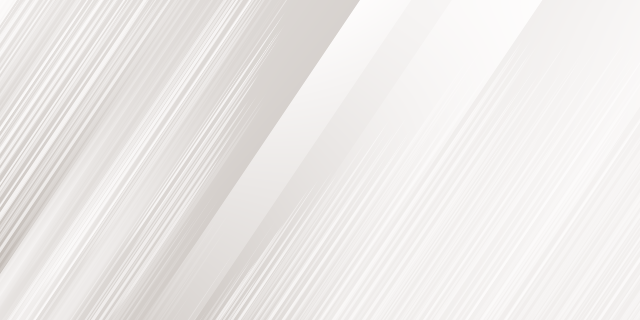
Give the GLSL for this background, as a WebGL 2 fragment shader.

```glsl
#version 300 es
precision highp float;
// Pale diagonal bands in warm grey, crossed by thin tapering white streaks.
// Space is sheared so every band and streak lies along one slanted axis;
// bands blend four corner shades, streaks come from hashed cells in layers.

uniform vec2 u_resolution;
out vec4 fragColor;

const vec3 PAPER = vec3(0.994, 0.989, 0.988);
const vec3 SHADE = vec3(0.782, 0.757, 0.738);
const float SLANT = 0.675;         // sideways run per unit of height
const float FADE_CURVE = 1.35;     // how quickly shade fades with height
const int BANDS = 8;
const int LAYERS = 3;
const float STREAK_SPACING = 0.023;
const float STREAK_WIDTH = 0.0060; // half width of the broadest streak
const float LEFT_STRENGTH = 0.82;
const float RIGHT_STRENGTH = 0.68;
const float WASH_STRENGTH = 0.5;   // broad soft strips on the lower left

// Band borders, measured along the bottom of the canvas
const float EDGES[9] = float[9](
    -0.68, -0.622, -0.097, 0.45, 0.61, 0.737, 1.02, 1.55, 2.0);

// Shade per band: bottom left, bottom right, top left, top right
const vec4 CORNERS[8] = vec4[8](
    vec4(0.50, 0.50, 0.02, 0.10),
    vec4(1.00, 1.25, 0.38, 0.56),
    vec4(0.36, 0.82, 0.55, 0.71),
    vec4(0.74, 0.64, 0.00, 0.06),
    vec4(0.86, 0.74, 0.14, 0.12),
    vec4(0.70, 0.36, 0.05, 0.00),
    vec4(0.30, 0.20, 0.22, 0.03),
    vec4(0.24, 0.24, 0.13, 0.13));

// Integer hash, returned in 0..1
float hash(int cell, int salt) {
    uint h = uint(cell + 4096) * 747796405u + uint(salt) * 2891336453u;
    h = (h ^ (h >> 16)) * 2246822519u;
    h = (h ^ (h >> 13)) * 3266489917u;
    return float((h ^ (h >> 16)) >> 8) / 16777216.0;
}

float valueNoise(float x, int salt) {
    int cell = int(floor(x));
    float f = fract(x);
    return mix(hash(cell, salt), hash(cell + 1, salt), f * f * (3.0 - 2.0 * f));
}

float bandShade(float across, float height, float pixel) {
    float fade = 1.0 - pow(max(1.0 - height, 0.0), FADE_CURVE);
    float shade = 0.0;
    for (int i = 0; i < BANDS; i++) {
        float along = clamp((across - EDGES[i]) / (EDGES[i + 1] - EDGES[i]), 0.0, 1.0);
        vec4 c = CORNERS[i];
        float value = mix(mix(c.x, c.y, along), mix(c.z, c.w, along), fade);
        shade = mix(shade, value, smoothstep(-pixel, pixel, across - EDGES[i]));
    }
    return shade;
}

// Broad soft strips that lighten the foot of the left half
float wash(float across, float height) {
    float strips = smoothstep(0.25, 0.75, valueNoise(across * 16.0, 70));
    float area = smoothstep(-0.12, -0.05, across) * (1.0 - smoothstep(0.2, 0.4, across));
    return strips * area * (1.0 - smoothstep(0.15, 0.85, height));
}

// Typical height at which streaks end: high left, low valley, raised right
float streakCeiling(float across) {
    float left = mix(1.15, 0.1, smoothstep(0.12, 0.56, across));
    float right = mix(0.08, 0.72, smoothstep(0.55, 0.95, across));
    return max(left, right);
}

float streakLayer(float across, float height, float pixel, int layer) {
    float spacing = STREAK_SPACING + 0.009 * float(layer);
    int cell = int(floor(across / spacing));
    int salt = layer * 8;
    float center = (float(cell) + 0.32 + 0.36 * hash(cell, salt + 1)) * spacing;

    // Each streak has its own ends and narrows to a point at the top
    float top = streakCeiling(center) + 0.34 * (hash(cell, salt + 2) - 0.5);
    float foot = mix(-0.5, 0.35, hash(cell, salt + 3)) * step(center, 0.45) - 0.12;
    float taper = smoothstep(0.0, 0.25, top - height);
    float halfWidth = STREAK_WIDTH * mix(0.35, 1.0, hash(cell, salt + 4)) * mix(0.25, 1.0, taper);
    float line = 1.0 - smoothstep(halfWidth - pixel, halfWidth + pixel, abs(across - center));
    float ends = smoothstep(0.0, 0.05, top - height) * smoothstep(0.0, 0.15, height - foot);

    // Loose groups on the left, an even weave on the right
    float group = smoothstep(0.25, 0.6, valueNoise(center * 11.0, 90));
    group = mix(0.2 + 0.8 * group, 0.85, smoothstep(0.5, 0.8, center));
    return line * ends * group * mix(0.35, 1.0, hash(cell, salt + 5));
}

void main() {
    vec2 p = gl_FragCoord.xy / u_resolution.y;
    float across = p.x - SLANT * p.y;
    float pixel = 0.7 / u_resolution.y;

    float shade = bandShade(across, p.y, pixel);
    shade *= 1.0 - WASH_STRENGTH * wash(across, p.y);

    // Streaks thin the shade beneath them
    float strength = mix(LEFT_STRENGTH, RIGHT_STRENGTH, smoothstep(0.4, 0.9, across));
    for (int i = 0; i < LAYERS; i++) {
        shade *= 1.0 - strength * streakLayer(across, p.y, pixel, i);
    }

    fragColor = vec4(mix(PAPER, SHADE, shade), 1.0);
}
```
